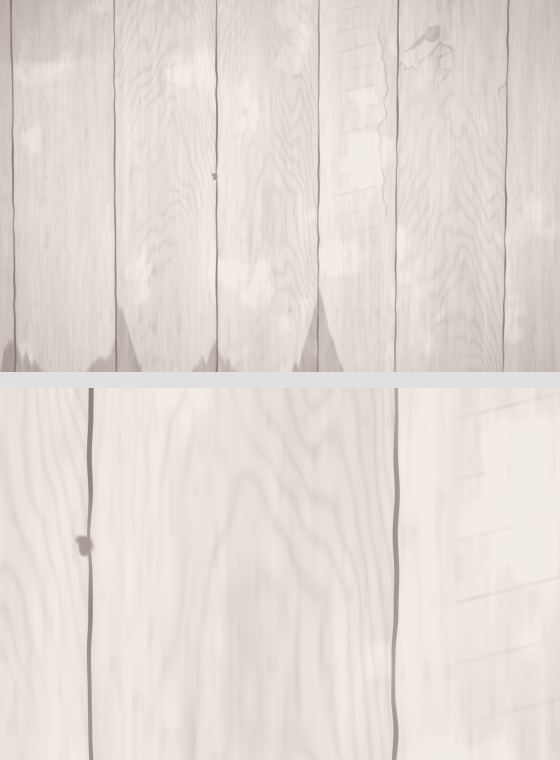
Top, the full canvas; bottom, a detail of the centre.
Reproduce this texture procedurally as a WebGL 1 fragment shader.

```glsl
precision highp float;
// Pale weathered wooden boards: seven upright planks parted by thin dark seams.
// One darkness value gathers grain, growth rings, stains, saw marks and vignette,
// then it is mapped onto a ramp from bleached cream to umber.

uniform vec2 u_resolution;

float hash(vec2 p) {
  vec3 q = fract(p.xyx * 0.1031);
  q += dot(q, q.yzx + 33.33);
  return fract((q.x + q.y) * q.z);
}

float noise(vec2 p) {
  vec2 i = floor(p), f = fract(p);
  f = f * f * (3.0 - 2.0 * f);
  return mix(mix(hash(i), hash(i + vec2(1, 0)), f.x),
             mix(hash(i + vec2(0, 1)), hash(i + vec2(1, 1)), f.x), f.y);
}

float fbm(vec2 p) {
  float sum = 0.0, amp = 0.53;
  for (int k = 0; k < 4; k++) {
    sum += amp * noise(p);
    p = p * 2.03 + 17.3;
    amp *= 0.5;
  }
  return sum;
}

// Seam position: even pitch, one narrow plank, slight fan and ragged edge
float seamX(float i, float y) {
  float x = 0.03 + 0.275 * i - 0.063 * step(3.5, i) + 0.02 * step(4.5, i);
  return x + (0.011 - 0.005 * i) * (1.0 - y) + 0.003 * (noise(vec2(y * 28.0, i * 7.0)) - 0.5);
}

// Damp stain climbing from the foot of a plank beside a seam
float dampStain(float d, float height, vec2 p) {
  float top = height * (1.0 - d / 0.065) + 0.05 * (noise(vec2(p.x * 85.0, p.y * 5.0)) - 0.5);
  return smoothstep(-0.012, 0.014, top - p.y) * step(0.01, height);
}

float onPlank(float plank, float k) {
  return 1.0 - step(0.5, abs(plank - k));
}

void main() {
  vec2 uv = gl_FragCoord.xy / u_resolution;
  vec2 p = uv * vec2(1.5, 1.0);
  float px = 1.0 / u_resolution.y;

  // Locate the plank and collect the seams
  float plank = 0.0, left = p.x + 0.245, right = 1.64 - p.x;
  float gap = 0.0, shade = 0.0;
  for (int k = 0; k < 6; k++) {
    float i = float(k);
    float d = p.x - seamX(i, p.y);
    if (d > 0.0) {
      plank = i + 1.0;
      left = d;
    } else {
      right = min(right, -d);
    }
    float wear = noise(vec2(p.y * 17.0, i * 5.0 + 2.0));
    float halfWidth = 0.0011 + 0.0011 * wear;
    float line = 1.0 - smoothstep(halfWidth - 0.6 * px, halfWidth + 0.9 * px, abs(d));
    gap = max(gap, line * (0.62 + 0.38 * wear) * (1.0 - 0.2 * onPlank(i, 3.0)));
    shade = max(shade, exp(-abs(d) / 0.005));
  }
  float u = 0.5 * (left - right);
  float narrow = onPlank(plank, 4.0), marked = onPlank(plank, 5.0);
  vec2 g = p + plank * vec2(3.7, 9.1);

  // Base tone, fibres and pores
  float dark = 0.035 + 0.035 * (hash(vec2(plank, 4.0)) - 0.5);
  dark += 0.11 * (fbm(g * vec2(65.0, 3.0)) - 0.5);
  dark += 0.06 * (noise(g * vec2(200.0, 15.0)) - 0.5);
  dark += 0.045 * smoothstep(0.7, 0.95, noise(g * vec2(150.0, 32.0)));
  dark += 0.10 * (fbm(g * vec2(8.0, 3.0)) - 0.5);

  // Arched growth rings, strongest on the wide middle planks
  float rings = p.y + 20.0 * u * u + 0.6 * fbm(g * vec2(9.0, 2.6));
  float ring = pow(0.5 + 0.5 * sin(82.0 * rings), 3.0);
  float figure = mix(0.3, 1.0, step(1.5, plank) * step(plank, 5.5) * (1.0 - narrow));
  dark += 0.075 * ring * figure * smoothstep(0.3, 0.65, fbm(g * vec2(10.0, 4.0) + 5.0));
  dark += 0.03 * figure * smoothstep(0.11, 0.0, abs(u));

  // Bleached patches and the pale edge of the narrow plank
  dark -= 0.09 * smoothstep(0.6, 0.75, fbm(g * vec2(9.0, 7.0) + 31.0));
  dark -= 0.06 * narrow * smoothstep(0.08, 0.0, left);

  // Wandering water marks
  float water = fbm(p * vec2(6.0, 5.0) + 0.9 * fbm(p * 14.0) + 3.0);
  float outline = 1.0 - smoothstep(0.0, 0.022, abs(water - 0.55));
  dark += marked * smoothstep(0.66, 0.82, p.y) * (0.17 * outline + 0.04 * step(0.55, water));
  float vein = u - 0.068 - 0.06 * (fbm(vec2(p.y * 14.0, p.x * 9.0)) - 0.5);
  float veinSpan = smoothstep(0.35, 0.5, p.y) * smoothstep(1.0, 0.85, p.y);
  dark += narrow * veinSpan * (0.16 * smoothstep(0.005, 0.0, abs(vein)) + 0.04 * step(0.0, vein));

  // Slanted saw marks
  float saw = abs(fract((p.y - 0.25 * p.x) / 0.055) - 0.5) * 0.055;
  float sawSpan = smoothstep(-0.06, -0.04, u) * smoothstep(0.06, 0.03, u) * smoothstep(0.34, 0.4, p.y);
  dark += 0.11 * narrow * sawSpan * noise(p * 25.0) * (1.0 - smoothstep(0.0008, 0.0018 + px, saw));

  // Damp feet and the shadowed upper left corner
  float rise = (0.07 + 0.14 * mod(plank - 1.0, 2.0)) * step(0.5, plank) * step(plank, 4.5);
  float fall = (0.09 + 0.09 * step(2.5, plank)) * step(plank, 3.5);
  float damp = max(dampStain(left, rise, p), dampStain(right, fall, p));
  dark += damp * (0.16 + 0.18 * fbm(p * vec2(80.0, 8.0)));
  float cornerEdge = 0.83 + 0.25 * max(p.x - 0.18, 0.0) + 0.03 * (fbm(p * 12.0) - 0.5);
  dark += 0.07 * smoothstep(-0.01, 0.015, p.y - cornerEdge) * smoothstep(0.32, 0.2, p.x);

  // Vignette, seams and the chipped knot beside the third seam
  vec2 q = (uv - 0.5) * vec2(2.0, 1.7);
  dark += 0.26 * pow(dot(q, q), 1.2) * 0.7;
  dark += 0.09 * shade;
  vec2 chip = (p - vec2(seamX(2.0, 0.525) - 0.005, 0.525)) * vec2(1.0, 0.7);
  float knot = 1.0 - smoothstep(0.003, 0.009, length(chip) + 0.006 * (noise(p * 160.0) - 0.5));
  dark = mix(clamp(dark, 0.0, 0.85), 1.0, max(0.85 * gap, 0.6 * knot));

  vec3 cream = vec3(0.95, 0.925, 0.90), umber = vec3(0.50, 0.435, 0.415);
  gl_FragColor = vec4(mix(cream, umber, dark), 1.0);
}
```
